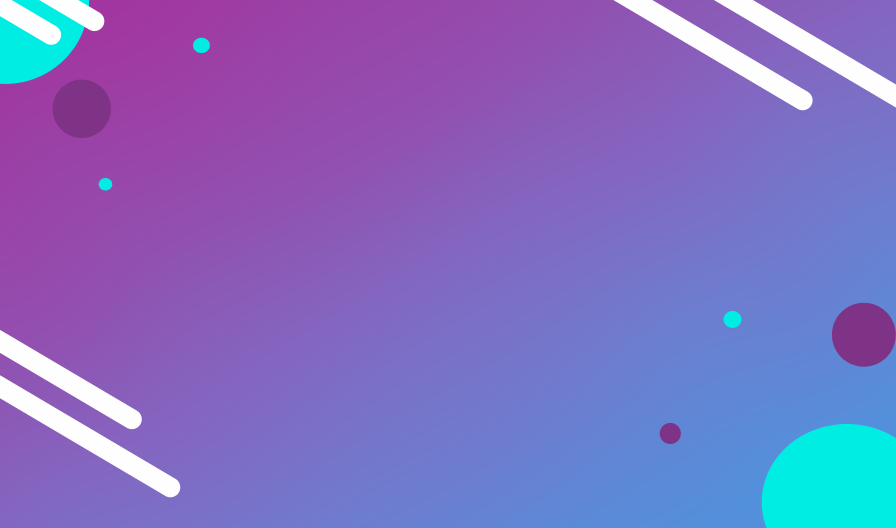
Write a WebGL 1 fragment shader that draws this background.

```glsl
precision highp float;
// Diagonal magenta-to-blue gradient with flat discs and slanted round-ended stripes.

uniform vec2 u_resolution;

// Lengths are in canvas heights, origin at the lower left
const float ASPECT = 1.699;

const vec3 MAGENTA = vec3(0.635, 0.210, 0.625);
const vec3 ORCHID  = vec3(0.570, 0.315, 0.690);
const vec3 VIOLET  = vec3(0.515, 0.400, 0.755);
const vec3 INDIGO  = vec3(0.440, 0.480, 0.805);
const vec3 AZURE   = vec3(0.325, 0.565, 0.860);
const vec3 CYAN    = vec3(0.000, 0.930, 0.890);
const vec3 PLUM    = vec3(0.495, 0.200, 0.530);
const vec3 WHITE   = vec3(1.000, 0.995, 0.995);

const float GRADIENT_SLANT = 0.586;
const vec2  GLOW_CENTER = vec2(1.29, 0.0);
const float GLOW_WIDTH = 0.16;
const float GLOW_STRENGTH = 0.3;
const float MOTTLE = 0.004;
const vec2  STRIPE_DIR = vec2(-0.861, 0.508);
const float STRIPE_RADIUS = 0.0188;

// Piecewise ramp between two stops
float ramp(float a, float b, float t) {
    return clamp((t - a) / (b - a), 0.0, 1.0);
}

vec3 background(vec2 p) {
    float t = GRADIENT_SLANT * p.x + 1.0 - p.y;
    vec3 color = mix(MAGENTA, ORCHID, ramp(0.13, 0.67, t));
    color = mix(color, VIOLET, ramp(0.67, 1.00, t));
    color = mix(color, INDIGO, ramp(1.00, 1.33, t));
    color = mix(color, AZURE, ramp(1.33, 1.78, t));

    // Soft blue glow on the lower edge
    vec2 d = (p - GLOW_CENTER) / GLOW_WIDTH;
    color = mix(color, AZURE, GLOW_STRENGTH * exp(-dot(d, d)));

    // Faint uneven tint from layered sines
    float wave = sin(5.0 * p.x + 9.0 * p.y + 2.0 * sin(4.0 * p.x))
               + 0.5 * sin(13.0 * p.x - 7.0 * p.y);
    return color + MOTTLE * wave * vec3(-1.0, 1.0, 0.4);
}

// Signed distance to an axis-aligned ellipse, approximate away from its edge
float ellipse(vec2 p, vec2 center, vec2 radii) {
    return (length((p - center) / radii) - 1.0) * min(radii.x, radii.y);
}

float disc(vec2 p, vec2 center, float radius) {
    return length(p - center) - radius;
}

// Stripe that runs up and left without end from its round tip
float stripe(vec2 p, vec2 tip) {
    vec2 d = p - tip;
    return length(d - STRIPE_DIR * max(dot(d, STRIPE_DIR), 0.0)) - STRIPE_RADIUS;
}

float coverage(float dist) {
    return clamp(0.5 - dist * u_resolution.y, 0.0, 1.0);
}

void main() {
    vec2 p = gl_FragCoord.xy / u_resolution * vec2(ASPECT, 1.0);
    vec3 color = background(p);

    // Plum discs
    float plum = disc(p, vec2(0.155, 0.794), 0.0553);
    plum = min(plum, disc(p, vec2(1.638, 0.366), 0.0605));
    plum = min(plum, disc(p, vec2(1.271, 0.179), 0.0200));
    color = mix(color, PLUM, coverage(plum));

    // Cyan corner discs and dots
    float cyan = disc(p, vec2(0.010, 1.000), 0.1590);
    cyan = min(cyan, ellipse(p, vec2(1.606, 0.049), vec2(0.1615, 0.148)));
    cyan = min(cyan, ellipse(p, vec2(0.382, 0.914), vec2(0.0160, 0.0145)));
    cyan = min(cyan, ellipse(p, vec2(0.200, 0.651), vec2(0.0128, 0.0118)));
    cyan = min(cyan, ellipse(p, vec2(1.389, 0.395), vec2(0.0170, 0.0160)));
    color = mix(color, CYAN, coverage(cyan));

    // White stripes: upper left, lower left and upper right pairs
    float white = min(stripe(p, vec2(0.097, 0.934)), stripe(p, vec2(0.179, 0.960)));
    white = min(white, min(stripe(p, vec2(0.250, 0.206)), stripe(p, vec2(0.323, 0.077))));
    white = min(white, min(stripe(p, vec2(1.522, 0.810)), stripe(p, vec2(1.750, 0.788))));
    color = mix(color, WHITE, coverage(white));

    gl_FragColor = vec4(color, 1.0);
}
```
